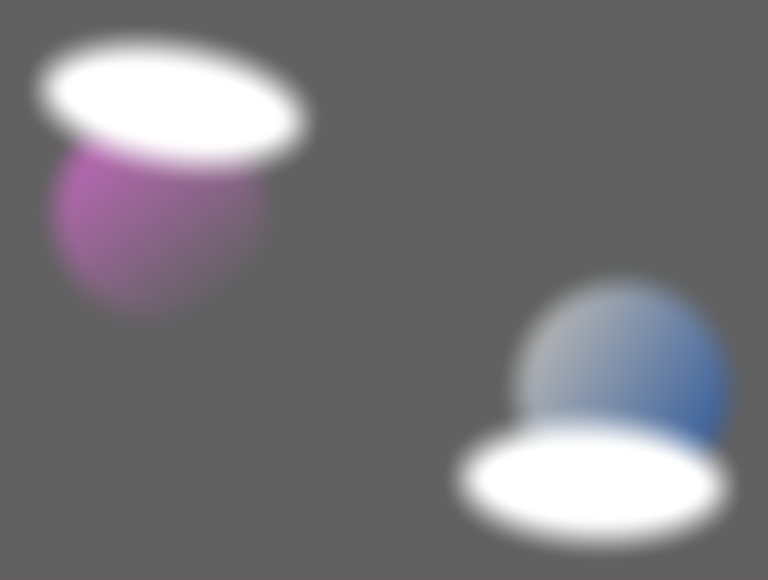
Write a WebGL 1 fragment shader that draws this background.

```glsl
precision highp float;

uniform vec2 u_resolution;

#define BACKDROP vec3(0.38)
#define PURPLE vec3(0.73, 0.41, 0.71)
#define SILVER vec3(0.71, 0.71, 0.71)
#define BLUE vec3(0.23, 0.38, 0.61)
#define BASELINE vec3(0.42, 0.36, 0.40)
#define CLOUD_RADII vec2(0.222, 0.0985)
#define BALL_RADIUS 0.181
#define CLOUD_BLUR 0.041
#define BALL_BLUR 0.036

// Soft coverage: 1 inside a shape, 0 outside, half on its edge
float softFill(float dist, float blur) {
  return 1.0 - smoothstep(-blur, blur, dist);
}

// Approximate signed distance to an ellipse centred on the origin
float ellipseDistance(vec2 p, vec2 radii) {
  float k = length(p / radii);
  float slope = length(p / (radii * radii));
  return k * (k - 1.0) / max(slope, 0.0001);
}

vec2 rotate(vec2 p, float angle) {
  float c = cos(angle);
  float s = sin(angle);
  return vec2(c * p.x - s * p.y, s * p.x + c * p.y);
}

// Blurred disc filled with a linear gradient along the given axis
vec3 paintBall(vec3 base, vec2 p, vec2 axis, vec3 first, vec3 last) {
  float t = dot(p, normalize(axis)) / (2.0 * BALL_RADIUS) + 0.5;
  vec3 fill = mix(first, last, clamp(t, 0.0, 1.0));
  return mix(base, fill, softFill(length(p) - BALL_RADIUS, BALL_BLUR));
}

// Blurred white ellipse, tilted clockwise
vec3 paintCloud(vec3 base, vec2 p, float tilt) {
  float dist = ellipseDistance(rotate(p, tilt), CLOUD_RADII);
  return mix(base, vec3(1.0), softFill(dist, CLOUD_BLUR));
}

void main() {
  // Canvas height is one unit
  vec2 p = gl_FragCoord.xy / u_resolution.y;

  // Backdrop with a faint tinted line along the bottom
  vec3 color = mix(BASELINE, BACKDROP, smoothstep(0.001, 0.003, p.y));

  // Upper left pair
  color = paintBall(color, p - vec2(0.277, 0.631), vec2(0.6, -0.8), PURPLE, BACKDROP);
  color = paintCloud(color, p - vec2(0.298, 0.819), 0.155);

  // Lower right pair
  color = paintBall(color, p - vec2(1.073, 0.329), vec2(0.85, -0.5), SILVER, BLUE);
  color = paintCloud(color, p - vec2(1.023, 0.168), 0.038);

  gl_FragColor = vec4(color, 1.0);
}
```
